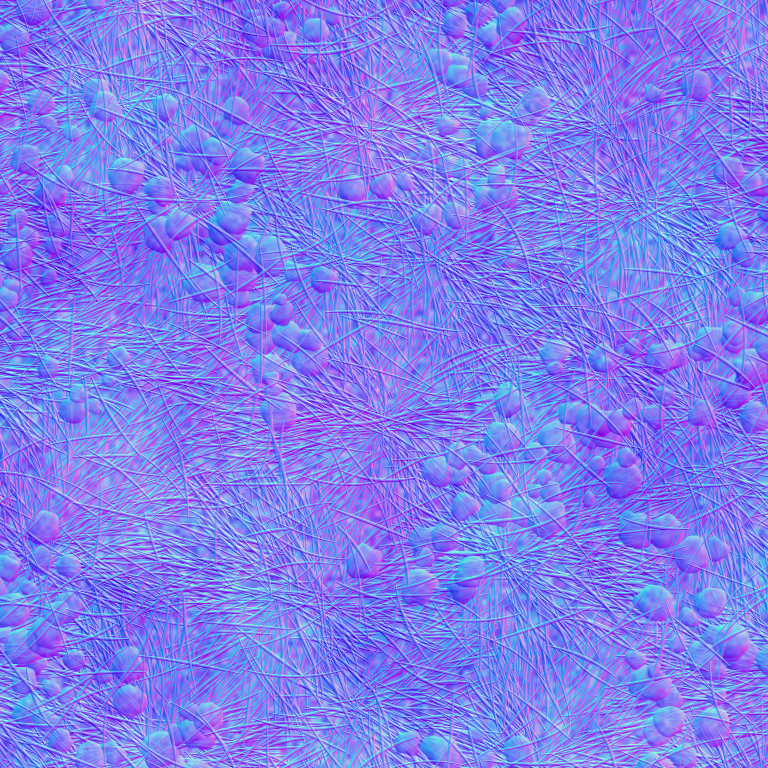
This texture map is drawn by a WebGL 1 fragment shader. Its source:

```glsl
precision highp float;
// Tangent-space normal map of matted grass: swept tufts of fine strands with clustered lumps.
uniform vec2 u_resolution;

const float TUFT_SIZE = 0.22;       // spacing of the tuft roots
const float TUFT_LEAN = 0.10;       // how far a tuft is swept to one side
const float STRAND_WIDTH = 0.0019;  // half width of a strand
const float STRAND_BEND = 0.5;
const float UNDER_SHOW = 0.35;      // relief of lower layers kept on top
const float LUMP_CELL = 0.05;
const float LUMP_MIN = 0.008;
const float LUMP_MAX = 0.025;
const float LUMP_THRESHOLD = 0.61;  // higher means fewer clusters
const vec2 RELIEF = vec2(0.85, 1.05);
const float BLUE_FLAT = 0.955;
const float BLUE_FALL = 0.08;
const float TAU = 6.28318;

vec4 hash4(vec3 p) {
  vec4 q = fract(p.xyzx * vec4(0.1031, 0.1030, 0.0973, 0.1099));
  q += dot(q, q.wzxy + 33.33);
  return fract((q.xxyz + q.yzzw) * q.zywx);
}

// Two independent channels of smooth value noise
vec2 noise2(vec2 p, float seed) {
  vec2 i = floor(p), f = fract(p);
  f = f * f * (3.0 - 2.0 * f);
  vec2 a = hash4(vec3(i, seed)).xy;
  vec2 b = hash4(vec3(i + vec2(1.0, 0.0), seed)).xy;
  vec2 c = hash4(vec3(i + vec2(0.0, 1.0), seed)).xy;
  vec2 d = hash4(vec3(i + 1.0, seed)).xy;
  return mix(mix(a, b, f.x), mix(c, d, f.x), f.y);
}

vec2 heading(float angle) { return vec2(cos(angle), sin(angle)); }

// Point from which the strands of the nearest tuft fan out, shifted by its lean
vec2 fanOrigin(vec2 p, float seed) {
  vec2 base = floor(p / TUFT_SIZE), origin = p;
  float nearest = 10.0;
  for (int j = -1; j <= 1; j++)
    for (int i = -1; i <= 1; i++) {
      vec2 id = base + vec2(float(i), float(j));
      vec4 h = hash4(vec3(id, seed));
      vec2 root = (id + h.xy) * TUFT_SIZE;
      float d = distance(p, root);
      if (d < nearest) {
        nearest = d;
        origin = root - heading(h.z * TAU) * TUFT_LEAN * h.w;
      }
    }
  return origin;
}

// Paints curved, tapered strands over the tilt, cell by cell
vec2 layStrands(vec2 tilt, vec2 p, float cell, int count, float spread, float seed, float px) {
  vec2 base = floor(p / cell);
  for (int j = -1; j <= 1; j++)
    for (int i = -1; i <= 1; i++) {
      vec2 id = base + vec2(float(i), float(j));
      vec2 origin = fanOrigin((id + 0.5) * cell, 3.0);
      for (int k = 0; k < 10; k++) {
        if (k >= count) break;
        vec4 h = hash4(vec3(id, seed + float(k)));
        vec2 center = (id + h.xy) * cell;
        vec2 fan = normalize(center - origin + 0.0001);
        vec2 turn = heading((h.z - 0.5) * 2.0 * spread);
        vec2 along = vec2(fan.x * turn.x - fan.y * turn.y, fan.x * turn.y + fan.y * turn.x);
        vec2 across = vec2(-along.y, along.x);
        float halfLength = cell * mix(0.45, 0.95, h.w);
        float x = dot(p - center, along);
        if (abs(x) > halfLength) continue;
        float bend = (fract(h.w * 17.0) - 0.5) * STRAND_BEND;
        float y = dot(p - center, across) + bend * x * x / cell;
        float t = x / halfLength;
        float width = STRAND_WIDTH * mix(0.7, 1.35, fract(h.z * 13.0)) * (1.0 - 0.65 * t * t);
        float cover = 1.0 - smoothstep(width - 0.6 * px, width + 0.6 * px, abs(y));
        vec2 side = across * clamp(y / width, -1.0, 1.0);
        tilt = mix(tilt, side + UNDER_SHOW * tilt, 0.92 * cover);
      }
    }
  return tilt;
}

// Paints overlapping uneven domes where the cluster noise is high
vec2 layLumps(vec2 tilt, vec2 p, float px) {
  vec2 warped = p + (noise2(p * 70.0, 21.0) - 0.5) * 0.009;
  vec2 grain = (noise2(p * 160.0, 22.0) - 0.5) * 0.35;
  vec2 base = floor(p / LUMP_CELL);
  for (int j = -1; j <= 1; j++)
    for (int i = -1; i <= 1; i++)
      for (int k = 0; k < 2; k++) {
        vec2 id = base + vec2(float(i), float(j));
        vec4 h = hash4(vec3(id, 40.0 + float(k)));
        vec2 center = (id + h.xy) * LUMP_CELL;
        float cluster = noise2(center * 8.0, 23.0).x + (h.z - 0.5) * 0.25;
        if (cluster < LUMP_THRESHOLD) continue;
        float radius = mix(LUMP_MIN, LUMP_MAX, h.w);
        vec2 q = (warped - center) / radius;
        float r = length(q), edge = px / radius;
        vec2 dome = q * (0.2 + 0.6 * r * r) + grain;
        float cover = 1.0 - smoothstep(1.0 - edge, 1.0 + edge, r);
        tilt = mix(tilt, dome + 0.15 * tilt, 0.92 * cover);
      }
  return tilt;
}

void main() {
  float px = 1.0 / u_resolution.y;
  vec2 p = gl_FragCoord.xy * px;

  // Ground, two matted layers, lumps, then loose strands on top
  vec2 tilt = (noise2(p * 130.0, 11.0) - 0.5) * 0.9;
  tilt = layStrands(tilt, p, 0.062, 9, 0.55, 60.0, px);
  tilt = layStrands(tilt, p, 0.053, 8, 0.35, 80.0, px);
  tilt = layLumps(tilt, p, px);
  tilt = layStrands(tilt, p, 0.075, 4, 1.6, 100.0, px);

  // Broad swells of the ground
  tilt += (noise2(p * 6.0, 12.0) - 0.5) * 0.3 + (noise2(p * 22.0, 13.0) - 0.5) * 0.25;
  tilt *= RELIEF;
  float blue = BLUE_FLAT - BLUE_FALL * dot(tilt, tilt);
  gl_FragColor = vec4(clamp(vec3(0.5 + 0.5 * tilt, blue), 0.0, 1.0), 1.0);
}
```
